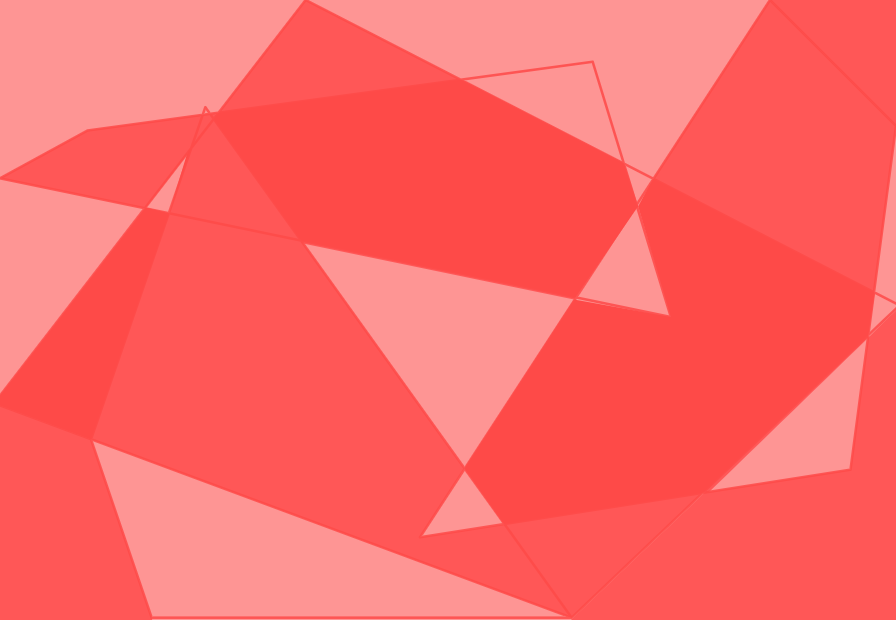
Give the GLSL for this background, as a Shadertoy shader.

```glsl
// Flat coral background of four large overlapping quads with pale facets and thin outlines.
#define GRID vec2(768.0, 532.0)
#define PALE vec3(0.995, 0.585, 0.582)
#define CORAL vec3(1.0, 0.342, 0.340)
#define DEEP vec3(0.995, 0.290, 0.283)
#define LINE_HALF_WIDTH 1.1
#define LINE_OPACITY 0.85

// Corners on GRID, y down, clockwise: four per quad, three per facet.
const vec2 QUADS[16] = vec2[16](
    vec2(262, 0), vec2(771, 262), vec2(490, 530), vec2(-5, 346),
    vec2(0, 153), vec2(75, 112), vec2(508, 53), vec2(575, 272),
    vec2(660, 0), vec2(768, 108), vec2(729, 403), vec2(360, 461),
    vec2(176, 92), vec2(490, 530), vec2(130, 530), vec2(78, 377));

const vec2 FACETS[21] = vec2[21](
    vec2(260, 209), vec2(492, 257), vec2(398, 402),
    vec2(547, 177), vec2(575, 272), vec2(492, 257),
    vec2(398, 402), vec2(432, 450), vec2(360, 461),
    vec2(160, 133), vec2(145, 183), vec2(125, 178),
    vec2(535, 140), vec2(560, 153), vec2(547, 177),
    vec2(744, 290), vec2(729, 403), vec2(608, 422),
    vec2(750, 250), vec2(771, 262), vec2(744, 290));

// Signed distance to the line a-b, negative on its inner side.
float side(vec2 p, vec2 a, vec2 b) {
    vec2 e = normalize(b - a);
    return dot(p - a, vec2(e.y, -e.x));
}

float segment(vec2 p, vec2 a, vec2 b) {
    vec2 e = b - a;
    return length(p - a - e * clamp(dot(p - a, e) / dot(e, e), 0.0, 1.0));
}

float triangle(vec2 p, vec2 a, vec2 b, vec2 c) {
    return max(side(p, a, b), max(side(p, b, c), side(p, c, a)));
}

float quad(vec2 p, vec2 a, vec2 b, vec2 c, vec2 d) {
    return max(max(side(p, a, b), side(p, b, c)), max(side(p, c, d), side(p, d, a)));
}

// Antialiased coverage; pixel is the size of one pixel in grid units.
float cover(float dist, float pixel) {
    return clamp(0.5 - dist / pixel, 0.0, 1.0);
}

void mainImage(out vec4 fragColor, in vec2 fragCoord) {
    vec2 uv = fragCoord / iResolution.xy;
    vec2 p = vec2(uv.x, 1.0 - uv.y) * GRID;
    float pixel = GRID.y / iResolution.y;

    // Quad coverage and the nearest outline
    float inside[4];
    float outline = 1e4;
    for (int q = 0; q < 4; q++) {
        int k = q * 4;
        inside[q] = cover(quad(p, QUADS[k], QUADS[k + 1], QUADS[k + 2], QUADS[k + 3]), pixel);
        for (int i = 0; i < 4; i++)
            outline = min(outline, segment(p, QUADS[k + i], QUADS[k + (i + 1) % 4]));
    }
    float diamond = inside[0], banner = inside[1], kite = inside[2], tent = inside[3];

    // Corners of the canvas
    float corners = min(
        triangle(p, vec2(640, -20), vec2(800, -20), vec2(800, 140)),
        triangle(p, vec2(800, 236), vec2(800, 560), vec2(460, 560)));
    corners = min(corners, quad(p, vec2(-40, 333), vec2(78, 377), vec2(140, 560), vec2(-40, 560)));
    vec3 color = mix(PALE, CORAL, cover(corners, pixel));

    // Single layers, then their overlaps
    color = mix(color, CORAL, max(diamond, max(banner, kite)));
    color = mix(color, DEEP, diamond * max(banner, kite));
    color = mix(color, CORAL, diamond * tent);
    float wedge = quad(p, vec2(-5, 346), vec2(125, 178), vec2(145, 183), vec2(78, 377));
    color = mix(color, DEEP, cover(wedge, pixel));

    // Pale facets
    float facet = triangle(p, vec2(395, 68), vec2(508, 53), vec2(535, 140));
    for (int k = 0; k < 21; k += 3)
        facet = min(facet, triangle(p, FACETS[k], FACETS[k + 1], FACETS[k + 2]));
    color = mix(color, PALE, cover(facet, pixel));

    // Outlines
    color = mix(color, DEEP, LINE_OPACITY * cover(outline - LINE_HALF_WIDTH, pixel));
    fragColor = vec4(color, 1.0);
}
```
